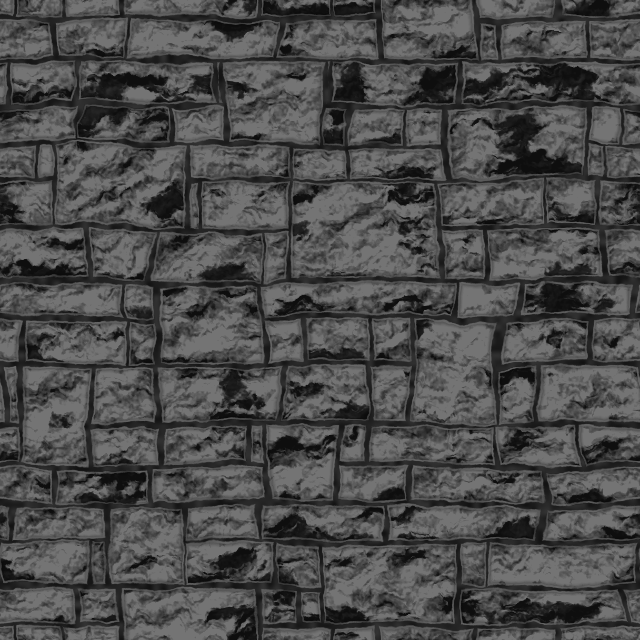
This texture is drawn by a Shadertoy shader. Its source:

```glsl
// A wall of rough-hewn grey stone: uneven courses split by jittered joints,
// with tall blocks that span two courses. Each face is lit from the slope of
// a tiling fractal relief, then darkened by clefts, joints and fine grain.

const int COURSES = 15;
const float BEDS[COURSES] = float[](.023, .083, .154, .211, .271, .336, .430,
    .503, .560, .643, .721, .776, .836, .906, .971);

float hash(vec2 p) {
    vec3 q = fract(p.xyx * vec3(.1031, .1030, .0973));
    q += dot(q, q.yzx + 33.33);
    return fract((q.x + q.y) * q.z);
}

// Value noise that wraps after "period" cells
float noise(vec2 p, vec2 period) {
    vec2 i = floor(p), f = fract(p);
    f = f * f * (3. - 2. * f);
    vec2 a = mod(i, period), b = mod(i + 1., period);
    return mix(mix(hash(a), hash(vec2(b.x, a.y)), f.x),
               mix(hash(vec2(a.x, b.y)), hash(b), f.x), f.y);
}

float fbm(vec2 p, vec2 cells, float seed) {
    float sum = 0., amp = .5;
    for (int i = 0; i < 5; i++) {
        sum += amp * noise(p * cells + floor(seed * 97.), cells);
        cells *= 2.;
        amp *= .54;
    }
    return sum;
}

// Height of a bed joint, continued past both ends of the list
float bed(int i) {
    return i < 0 ? BEDS[i + COURSES] - 1.
         : i >= COURSES ? BEDS[i - COURSES] + 1. : BEDS[i];
}

// Position of an upright joint, in units of the mean stone length
float joint(float i, float count, float row) {
    return i + .65 * (hash(vec2(mod(i, count), row + 40.)) - .5);
}

// x: distance to the nearest joint, y: stone seed, z: height above its base
vec3 stoneAt(vec2 p) {
    p.y = BEDS[0] + fract(p.y - BEDS[0]);
    int row = 0;
    for (int i = 1; i < COURSES; i++) if (p.y > BEDS[i]) row = i;
    float r = float(row);

    // Ordinary stone of this course
    float count = 5. + floor(2.5 * hash(vec2(r, 7.)));
    float u = fract(p.x - hash(vec2(r, 3.))) * count;
    float i = floor(u);
    if (u < joint(i, count, r)) i--;
    else if (u > joint(i + 1., count, r)) i++;
    float side = min(u - joint(i, count, r), joint(i + 1., count, r) - u) / count;
    float base = p.y - bed(row);
    vec3 stone = vec3(min(side, min(base, bed(row + 1) - p.y)),
                      hash(vec2(mod(i, count), r + 80.)), base);

    // Tall blocks starting in this course or the one below
    for (int k = 0; k < 2; k++) {
        int low = row - k;
        float j = float((low + COURSES) % COURSES);
        if (mod(j, 5.) == 2.) continue;
        float halfWidth = .055 + .06 * hash(vec2(j, 21.));
        float x = fract(p.x - .43 - .38 * (11. - j) + .5) - .5;
        float inside = halfWidth - abs(x);
        base = p.y - bed(low);
        if (inside > 0.)
            stone = vec3(min(inside, min(base, bed(low + 2) - p.y)),
                         hash(vec2(j, 55.)), base);
        else stone.x = min(stone.x, -inside);
    }
    return stone;
}

void mainImage(out vec4 fragColor, in vec2 fragCoord) {
    vec2 uv = fragCoord / iResolution.xy;
    float px = 1. / iResolution.y;

    // Ragged outlines: slow lean plus chipped edges
    vec2 lean = vec2(noise(uv * 9., vec2(9)), noise(uv * 8. + 3., vec2(8))) - .5;
    vec2 chip = vec2(fbm(uv, vec2(36), .1), fbm(uv, vec2(36), .6)) - .5;
    vec3 stone = stoneAt(uv + lean * vec2(.022, .012) + chip * .010);
    float seed = stone.y;

    // Broken face, lit from the upper left
    vec2 q = uv + .03 * chip + .02 * lean.yx;
    float slope = fbm(q, vec2(15, 22), seed)
                - fbm(q + vec2(-.003, .005), vec2(15, 22), seed);
    float grain = noise(uv * 256., vec2(256)) - .5;
    float shade = .385 + 2.1 * slope + .13 * grain + .05 * (seed - .5);

    // Deep clefts, more frequent towards the foot of a stone
    float cleft = fbm(q, vec2(11, 23), fract(seed * 7.3))
                + .10 * smoothstep(.03, .004, stone.z) + 1.1 * max(-slope, 0.);
    shade *= 1. - .78 * smoothstep(.64, .77, cleft + .08 * grain);
    shade = clamp(shade, .055, .455);

    // Shadowed joints of uneven width, edged by a thin pale rim
    float wear = noise(uv * 24. + 5., vec2(24));
    float edge = stone.x - (.0012 + .0045 * wear);
    float mortar = .07 + .13 * noise(uv * 90., vec2(90));
    shade *= mix(.62, 1., smoothstep(0., .009, edge));
    shade = mix(mortar, shade, smoothstep(-px, px, edge));
    float rim = 1. - smoothstep(.0004, .0008 + px, abs(edge - .0015));
    shade = mix(shade, .43, rim * (.35 + .5 * noise(uv * 40., vec2(40))));

    fragColor = vec4(vec3(shade), 1.);
}
```
